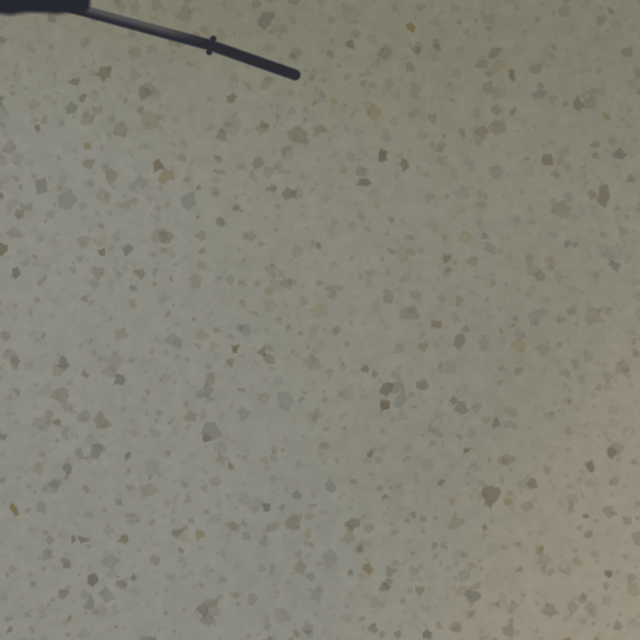
A WebGL 2 fragment shader for this texture:

```glsl
#version 300 es
precision highp float;
// Pale speckled stone surface in soft uneven light, with a thin dark rod at the top left.
// Chips are random convex polygons scattered on jittered grids of several sizes;
// gradient noise bends their outlines and mottles the ground between them.

uniform vec2 u_resolution;
out vec4 outColor;

const float TAU = 6.2832;

// Ground light
const vec3 COOL = vec3(0.545, 0.545, 0.512);
const vec3 OLIVE = vec3(0.530, 0.520, 0.465);
const vec3 WARM = vec3(0.600, 0.570, 0.505);
const vec3 SHADE = vec3(0.485, 0.480, 0.410);
const float MOTTLE = 0.020;

// Chips
const vec3 CHIP_GREY = vec3(0.355, 0.355, 0.325);
const vec3 CHIP_BROWN = vec3(0.365, 0.325, 0.245);
const vec3 CHIP_OCHRE = vec3(0.400, 0.330, 0.170);
const float CHIP_SOFT = 0.0022;
const float CHIP_WARP = 0.0035;
const int CHIP_SIDES = 5;

// Rod
const vec3 ROD_DARK = vec3(0.150, 0.155, 0.185);
const vec3 ROD_GREY = vec3(0.310, 0.305, 0.315);
const vec2 ROD_START = vec2(0.090, 0.994);
const vec2 ROD_JOINT = vec2(0.330, 0.929);
const vec2 ROD_TIP = vec2(0.461, 0.883);
const float ROD_RADIUS = 0.0085;
const float ROD_SOFT = 0.0025;

vec3 hash3(vec2 p) {
  vec3 q = fract(p.xyx * vec3(0.1031, 0.1030, 0.0973));
  q += dot(q, q.yxz + 33.33);
  return fract((q.xxy + q.yzz) * q.zyx);
}

float gradientDot(vec2 cell, vec2 offset) {
  float angle = TAU * hash3(cell + 71.0).x;
  return dot(vec2(cos(angle), sin(angle)), offset);
}

float gradientNoise(vec2 p) {
  vec2 i = floor(p), f = fract(p);
  vec2 w = f * f * f * (f * (f * 6.0 - 15.0) + 10.0);
  vec2 e = vec2(0.0, 1.0);
  return mix(mix(gradientDot(i, f), gradientDot(i + e.yx, f - e.yx), w.x),
             mix(gradientDot(i + e.xy, f - e.xy), gradientDot(i + 1.0, f - 1.0), w.x), w.y);
}

float segmentDistance(vec2 p, vec2 a, vec2 b) {
  vec2 ab = b - a;
  return length(p - a - ab * clamp(dot(p - a, ab) / dot(ab, ab), 0.0, 1.0));
}

float fill(float d, float soft) {
  return 1.0 - smoothstep(-soft, soft, d);
}

// Irregular convex polygon from half planes at jittered angles
float chipDistance(vec2 p, float radius, vec2 seed) {
  float d = -1.0;
  float turn = TAU * hash3(seed + 5.0).x;
  for (int k = 0; k < CHIP_SIDES; k++) {
    vec3 h = hash3(seed + 13.7 * float(k + 1));
    float angle = turn + TAU * (float(k) + 0.6 * h.x) / float(CHIP_SIDES);
    d = max(d, dot(p, vec2(cos(angle), sin(angle))) - radius * mix(0.55, 1.15, h.y));
  }
  return d;
}

// One scatter of chips, blended over the ground
vec3 addChips(vec3 col, vec2 p, float cells, float share, vec2 radii, float strength, float soft) {
  vec2 home = floor(p * cells);
  for (int j = -1; j <= 1; j++) {
    for (int i = -1; i <= 1; i++) {
      vec2 cell = home + vec2(i, j);
      vec2 seed = cell + cells * 3.1;
      vec3 place = hash3(seed), look = hash3(seed + 41.3);
      if (place.z > share) continue;
      vec2 center = (cell + place.xy) / cells;
      float d = chipDistance(p - center, mix(radii.x, radii.y, look.x * look.x), seed);
      vec3 tint = mix(CHIP_GREY, CHIP_BROWN, smoothstep(0.2, 0.8, look.y));
      tint = mix(tint, CHIP_OCHRE, step(0.93, look.y));
      float opacity = strength * (0.18 + 0.30 * look.z + 0.52 * pow(look.z, 9.0));
      col = mix(col, tint, opacity * fill(d, soft));
    }
  }
  return col;
}

void main() {
  vec2 p = gl_FragCoord.xy / u_resolution.y;
  float pixel = 1.0 / u_resolution.y;

  // Uneven light: cool left, olive right, warm lower right, dim top
  vec3 col = mix(COOL, OLIVE, smoothstep(0.25, 0.90, 0.8 * p.x + 0.4 * p.y));
  col = mix(col, WARM, smoothstep(0.40, 1.00, p.x - 0.75 * p.y));
  col = mix(col, SHADE, 0.7 * smoothstep(0.72, 1.05, p.y + 0.08 * p.x));
  float mottle = gradientNoise(p * 38.0) + 0.7 * gradientNoise(p * 95.0 + 9.0);
  col += MOTTLE * (mottle + 0.4 * gradientNoise(p * 6.0 + 3.0));

  // Chips from fine to coarse
  vec2 bend = vec2(gradientNoise(p * 85.0), gradientNoise(p * 85.0 + 50.0));
  vec2 q = p + CHIP_WARP * bend;
  float soft = max(CHIP_SOFT, pixel);
  col = addChips(col, q, 58.0, 0.50, vec2(0.0025, 0.0055), 0.40, soft);
  col = addChips(col, q, 34.0, 0.55, vec2(0.0050, 0.0100), 0.62, soft);
  col = addChips(col, q, 21.0, 0.45, vec2(0.0080, 0.0155), 0.68, soft);

  // Rod: greyer upper half near its start, a small joint, a dark end
  float edge = max(ROD_SOFT, pixel);
  float shaft = segmentDistance(p, ROD_START, ROD_JOINT);
  float tip = segmentDistance(p, ROD_JOINT, ROD_TIP);
  float joint = segmentDistance(p, ROD_JOINT + vec2(-0.003, -0.010), ROD_JOINT + vec2(0.003, 0.010));
  float rod = min(min(shaft, tip) - ROD_RADIUS, joint - 0.005);
  vec2 along = normalize(ROD_JOINT - ROD_START);
  float height = dot(p - ROD_START, vec2(-along.y, along.x));
  float sheen = smoothstep(-0.005, 0.005, height) * (1.0 - smoothstep(0.24, 0.33, p.x));
  col = mix(col, mix(ROD_DARK, ROD_GREY, sheen), 0.95 * fill(rod, edge));

  // Dark mass in the corner that holds the rod
  float mass = segmentDistance(p, vec2(-0.02, 1.0), vec2(0.12, 1.0)) - 0.021;
  mass += 0.005 * gradientNoise(p * 30.0);
  col = mix(col, ROD_DARK, fill(mass, 2.0 * edge));

  outColor = vec4(col, 1.0);
}
```
